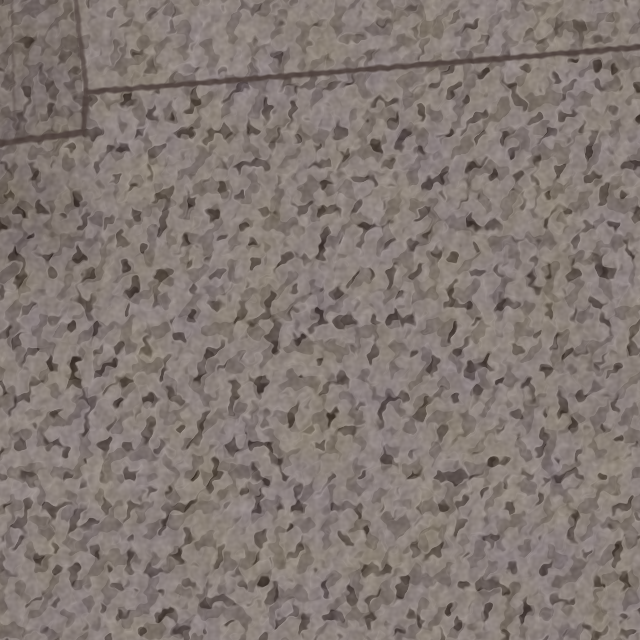
Reproduce this texture procedurally as a WebGL 1 fragment shader.

```glsl
precision highp float;
// Speckled granite paving with dark mineral grains and thin joints between slabs.
uniform vec2 u_resolution;

float hash(vec2 cell) {
  vec3 p = fract(vec3(cell.xyx) * vec3(0.1031, 0.1030, 0.0973));
  p += dot(p, p.yzx + 33.33);
  return fract((p.x + p.y) * p.z);
}

vec2 gradientAt(vec2 cell) {
  float angle = 6.2832 * hash(cell);
  return vec2(cos(angle), sin(angle));
}

// Gradient noise, roughly -0.7 to 0.7
float noise(vec2 p) {
  vec2 i = floor(p), f = p - i;
  vec2 w = f * f * f * (f * (f * 6.0 - 15.0) + 10.0);
  float a = dot(gradientAt(i), f);
  float b = dot(gradientAt(i + vec2(1, 0)), f - vec2(1, 0));
  float c = dot(gradientAt(i + vec2(0, 1)), f - vec2(0, 1));
  float d = dot(gradientAt(i + vec2(1, 1)), f - vec2(1, 1));
  return mix(mix(a, b, w.x), mix(c, d, w.x), w.y);
}

float segmentDistance(vec2 p, vec2 a, vec2 b) {
  vec2 ab = b - a;
  return length(p - a - ab * clamp(dot(p - a, ab) / dot(ab, ab), 0.0, 1.0));
}

float joint(vec2 p, vec2 a, vec2 b, float halfWidth) {
  float soft = 0.0016 + 0.5 / u_resolution.y;
  return 1.0 - smoothstep(halfWidth - soft, halfWidth + soft, segmentDistance(p, a, b));
}

void main() {
  vec2 uv = gl_FragCoord.xy / u_resolution;

  // Ragged grain outlines, stretched a little upwards and to the right
  vec2 warp = vec2(noise(uv * 75.0 + 11.0), noise(uv * 75.0 + 47.0));
  vec2 p = uv + 0.009 * warp;
  p = vec2(p.x - 0.25 * p.y, 0.82 * p.y);

  // Slab areas
  float edgeX = 0.135 - 0.09 * (uv.y - 0.79);
  float cornerSlab = step(uv.x, edgeX) * step(0.775 + 0.14 * uv.x, uv.y);
  float topSlab = step(edgeX, uv.x) * step(0.854 + 0.0834 * (uv.x - 0.137), uv.y);
  float calm = max(cornerSlab, topSlab);

  // Pale ground mottled at several scales
  float cloud = noise(uv * 6.0 + 5.0);
  float value = 0.553 + 0.025 * cloud;
  value += 0.075 * noise(p * 62.0 + 90.0) + 0.05 * noise(uv * 130.0 + 23.0);

  // Grey grains, then darker grains that gather in loose clusters
  float cluster = noise(uv * 9.0 + 71.0);
  float grey = noise(p * 44.0 + 31.0);
  value -= 0.085 * smoothstep(0.07, 0.2, grey + 0.08 * cluster);
  float dark = noise(p * 50.0 + 150.0) + 0.14 * cluster - 0.05 * calm;
  float depth = 0.17 + 0.12 * noise(uv * 30.0 + 200.0) - 0.07 * calm;
  value -= depth * smoothstep(0.2, 0.34, dark);
  value += 0.025 * smoothstep(0.04, 0.13, dark) * (1.0 - smoothstep(0.13, 0.22, dark));

  // Dim corner slab with faint streaks, and the shaded ground below it
  value -= cornerSlab * (0.055 + 0.05 * noise(uv * vec2(70.0, 14.0)));
  vec2 shade = (uv - vec2(0.0, 0.69)) / vec2(0.13, 0.11);
  value -= 0.08 * exp(-dot(shade, shade));

  // Warm and violet minerals
  float tint = noise(uv * 11.0 + 300.0) + 0.6 * noise(p * 34.0 + 340.0);
  vec3 color = vec3(value) - vec3(0.0, 0.04, 0.06);
  color += tint * vec3(0.006, 0.008, -0.03);

  // Joints with slightly crumbled edges
  vec2 q = uv + 0.003 * warp;
  float gap = joint(q, vec2(0.137, 0.856), vec2(1.01, 0.927), 0.0042);
  gap = max(gap, 0.75 * joint(q, vec2(0.117, 1.01), vec2(0.135, 0.86), 0.004));
  gap = max(gap, 0.9 * joint(q, vec2(0.135, 0.86), vec2(0.13, 0.793), 0.0045));
  gap = max(gap, joint(q, vec2(-0.01, 0.775), vec2(0.13, 0.793), 0.0052));
  gap = max(gap, 0.4 * joint(q, vec2(0.018, 1.01), vec2(0.024, 0.79), 0.002));
  vec3 jointColor = vec3(0.31, 0.26, 0.245) + 0.06 * noise(uv * 90.0);
  color = mix(color, jointColor, 0.92 * gap);

  gl_FragColor = vec4(clamp(color, 0.0, 1.0), 1.0);
}
```
